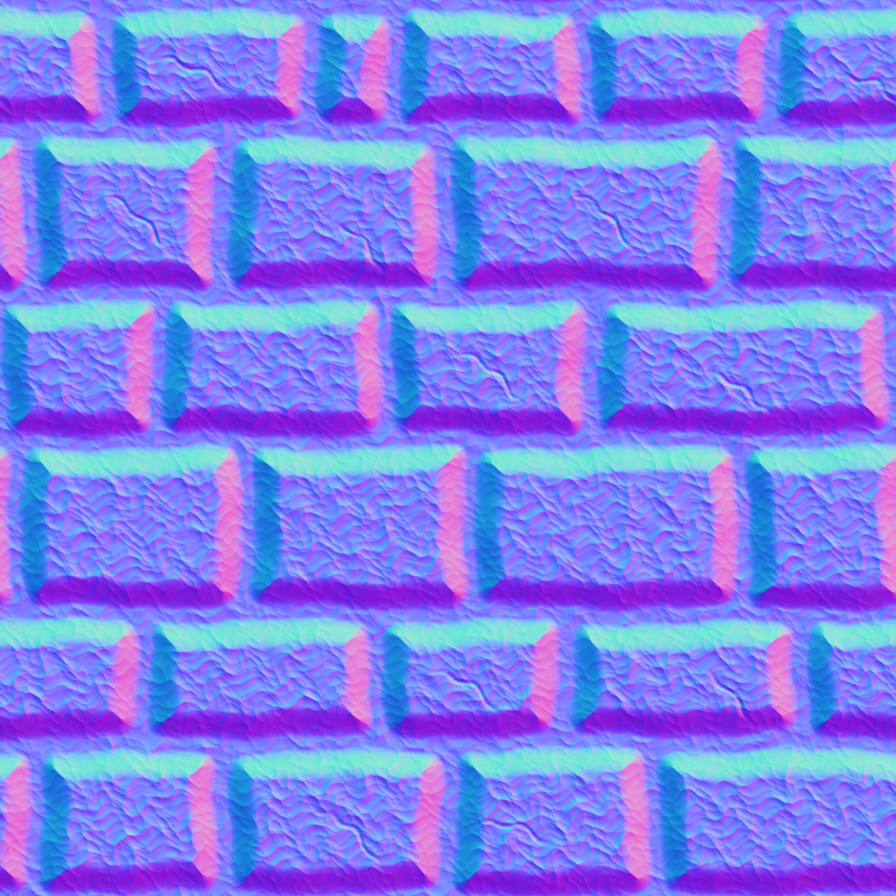
Reproduce this texture map procedurally as a WebGL 2 fragment shader.

```glsl
#version 300 es
precision highp float;
// Tangent-space normal map of a rough stone brick wall: six courses of uneven blocks.
// Each block is a rounded-box height with a soft bevel, cellular grain and a chance
// of a curved crack; the normal comes from central differences of that height.

uniform vec2 u_resolution;
out vec4 fragColor;

const int ROWS = 6;
const int JOINTS = 5;
// Course boundaries, measured down from the top edge.
const float ROW_Y[7] = float[7](0.005, 0.146, 0.331, 0.492, 0.685, 0.830, 1.005);
// Vertical joints of each course; courses of four blocks repeat their last joint.
const float JOINT_X[30] = float[30](
  0.118, 0.348, 0.440, 0.654, 0.860,
  0.033, 0.247, 0.497, 0.811, 0.811,
  0.178, 0.430, 0.661, 0.998, 0.998,
  0.018, 0.276, 0.526, 0.828, 0.828,
  0.160, 0.421, 0.630, 0.896, 0.896,
  0.038, 0.249, 0.501, 0.732, 0.732);

const float TAU = 6.28319;
const float GAP_MIN = 0.003;        // half width of the mortar joints
const float GAP_VARY = 0.005;
const float CORNER = 0.020;         // corner radius
const float BEVEL = 0.034;          // width of the sloped rim
const float BLOCK_HEIGHT = 0.031;
const float EDGE_WOBBLE = 0.0028;
const float EDGE_ROUGH = 0.003;
const vec2 COARSE_CELLS = vec2(40.0, 54.0);
const vec2 FINE_CELLS = vec2(84.0, 104.0);
const float COARSE_DEPTH = 0.0042;
const float FINE_DEPTH = 0.0026;
const float MORTAR_GRAIN = 0.65;    // grain strength between blocks
const float CRACK_CHANCE = 0.55;
const float CRACK_DEPTH = 0.0022;
const float CRACK_WIDTH = 0.0045;
const float BLUE_FADE = 0.75;       // how far blue drops on steep slopes
const float SAMPLE_STEP = 0.0011;

vec2 hash2(vec2 p) {
  vec3 q = fract(p.xyx * vec3(0.1031, 0.1030, 0.0973));
  q += dot(q, q.yzx + 33.33);
  return fract((q.xx + q.yz) * q.zy);
}

// Squared distance to the nearest feature point; wraps over the unit square.
float cellular(vec2 p, vec2 cells) {
  vec2 q = p * cells;
  vec2 base = floor(q);
  float nearest = 4.0;
  for (int y = -1; y <= 1; y++) {
    for (int x = -1; x <= 1; x++) {
      vec2 cell = base + vec2(x, y);
      vec2 offset = cell + hash2(mod(cell, cells) + cells.yx) - q;
      nearest = min(nearest, dot(offset, offset));
    }
  }
  return nearest;
}

// Layered sines that bend straight edges and repeat over the unit square.
vec2 wobble(vec2 p) {
  vec2 a = sin(TAU * (p.yx * vec2(5.0, 4.0) + p * 2.0) + vec2(0.7, 2.1));
  vec2 b = sin(TAU * (p.yx * vec2(13.0, 11.0) - p * 3.0) + vec2(4.0, 1.3));
  return a + 0.5 * b;
}

float crack(vec2 local, vec2 halfSize, vec2 seed) {
  float angle = mix(0.2, 1.0, seed.y);
  vec2 q = local - (seed.yx - 0.5) * halfSize;
  q = mat2(cos(angle), -sin(angle), sin(angle), cos(angle)) * q;
  float curve = 5.0 * q.x * q.x + 0.003 * sin(q.x * 160.0 + seed.x * TAU);
  float line = 1.0 - smoothstep(0.0, CRACK_WIDTH, abs(q.y - curve));
  float fade = 1.0 - smoothstep(0.02, 0.055, abs(q.x));
  return line * fade * step(1.0 - CRACK_CHANCE, seed.x);
}

float wallHeight(vec2 uv) {
  // Grain, bent so that its ridges read as wrinkles
  vec2 bent = uv + 0.004 * sin(TAU * uv.yx * vec2(17.0, 23.0) + TAU * 9.0 * uv);
  float coarse = cellular(bent, COARSE_CELLS);
  float fine = cellular(bent, FINE_CELLS);
  float grain = COARSE_DEPTH * coarse + FINE_DEPTH * fine;

  // Course and block that hold this point
  vec2 p = vec2(uv.x, 1.0 - uv.y) + EDGE_WOBBLE * wobble(uv);
  p = vec2(fract(p.x), fract(p.y - ROW_Y[0]) + ROW_Y[0]);
  int row = 0;
  for (int i = 1; i < ROWS; i++) if (p.y >= ROW_Y[i]) row = i;
  float left = -2.0, right = 2.0;
  int block = 0;
  for (int i = 0; i < JOINTS; i++) {
    float joint = JOINT_X[row * JOINTS + i];
    float before = joint > p.x ? joint - 1.0 : joint;
    if (before > left) { left = before; block = i; }
    right = min(right, before + 1.0);
  }

  // Rounded box with a soft bevel
  vec2 seed = hash2(vec2(float(row) * 7.3 + 2.0, float(block) * 5.1 + 9.0));
  vec2 low = vec2(left, ROW_Y[row]);
  vec2 high = vec2(right, ROW_Y[row + 1]);
  vec2 halfSize = 0.5 * (high - low) - GAP_MIN - GAP_VARY * seed;
  vec2 local = p - 0.5 * (low + high);
  vec2 d = abs(local) - halfSize + CORNER;
  float dist = length(max(d, 0.0)) + min(max(d.x, d.y), 0.0) - CORNER;
  dist += EDGE_ROUGH * (coarse - 0.2);
  float rise = smoothstep(0.0, BEVEL, -dist);

  return BLOCK_HEIGHT * rise + grain * mix(MORTAR_GRAIN, 1.0, rise)
       - CRACK_DEPTH * rise * crack(local, halfSize, seed);
}

void main() {
  vec2 uv = gl_FragCoord.xy / u_resolution;
  vec2 e = vec2(SAMPLE_STEP, 0.0);
  vec2 slope = vec2(wallHeight(uv + e.xy) - wallHeight(uv - e.xy),
                    wallHeight(uv + e.yx) - wallHeight(uv - e.yx)) / (2.0 * SAMPLE_STEP);
  vec3 normal = normalize(vec3(-slope, 1.0));
  vec3 color = 0.5 + 0.5 * normal;
  color.b = mix(1.0, color.b, BLUE_FADE);
  fragColor = vec4(color, 1.0);
}
```
